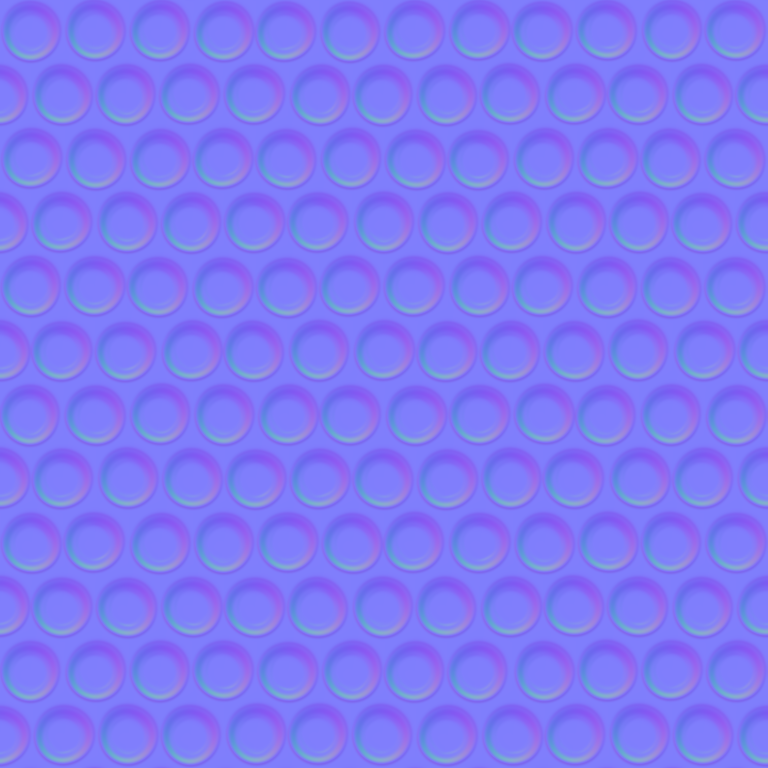
This texture map is drawn by a Shadertoy shader. Its source:

```glsl
const float REPEATS = 12.0;
const vec3 FLAT_COLOR = vec3(0.50, 0.495, 0.99);

float hash(vec2 p, float seed) {
    return fract(sin(dot(p, vec2(127.1, 311.7)) + seed * 74.7) * 43758.545);
}

float bell(float x, float center, float width) {
    float t = (x - center) / width;
    return exp(-t * t);
}

vec2 rotate(vec2 v, float angle) {
    float c = cos(angle), s = sin(angle);
    return vec2(c * v.x - s * v.y, s * v.x + c * v.y);
}

// Center of a stud: odd rows are shifted by half a cell, all are jittered
vec2 studCenter(vec2 cell, vec2 id) {
    float shift = 0.5 * mod(id.y, 2.0);
    vec2 jitter = vec2(hash(id, 1.0), hash(id, 2.0)) - 0.5;
    return cell + vec2(shift - 0.015, 0.515) + jitter * vec2(0.05, 0.03);
}

// xy: surface tilt, z: loss of blue
vec3 studRelief(vec2 d, vec2 id) {
    float r = max(length(d), 1e-4);
    vec2 dir = d / r;
    float angle = atan(d.y, d.x);
    float phase = 6.2832 * hash(id, 3.0);
    float facing = 0.5 - 0.5 * dot(dir, vec2(0.3, 0.954));

    // Slightly uneven outline
    float wobble = 0.006 * sin(2.0 * angle + phase) + 0.004 * sin(3.0 * angle - 2.0 * phase);
    float q = r + wobble;

    // Rounded shoulder: broad on top, narrow and steep on the lower side
    float shoulder = mix(0.23, 0.48, facing * facing)
                   * bell(q, mix(0.365, 0.395, facing), mix(0.098, 0.044, facing));

    // Groove around the foot, fading out at the top
    float foot = bell(q, 0.46, 0.028);
    float groove = 0.13 * smoothstep(0.1, 0.8, facing) * foot;

    // Inner step with a worn crescent near the bottom
    float worn = 0.7 + 0.3 * sin(3.0 * angle + phase);
    float stepEdge = 0.06 * worn * bell(r - wobble, 0.27, 0.03);
    float crescentAngle = -1.35 + 0.7 * (hash(id, 4.0) - 0.5);
    float along = 1.0 - dot(dir, vec2(cos(crescentAngle), sin(crescentAngle)));
    float crescent = mix(0.05, 0.15, hash(id, 5.0))
                   * exp(-along * 7.0) * bell(r + 2.0 * wobble, 0.28, 0.024);

    float slope = shoulder - groove + stepEdge + crescent;
    vec2 tilt = rotate(dir, 0.17) * slope * vec2(0.8, 1.0);

    // Extra upward lean on the right flank and along the foot
    tilt.y += 0.22 * shoulder * (1.0 + dir.x) + 0.09 * foot;
    return vec3(tilt, abs(slope) * mix(0.18, 0.40, facing) + 0.02 * foot);
}

void mainImage(out vec4 fragColor, in vec2 fragCoord) {
    vec2 p = fragCoord / iResolution.xy * REPEATS;
    vec2 base = floor(p);
    vec3 relief = vec3(0.0);

    // Add up neighboring studs; wrapped ids keep the edges continuous
    for (int y = -1; y <= 1; y++) {
        for (int x = -1; x <= 1; x++) {
            vec2 cell = base + vec2(x, y);
            vec2 id = mod(cell, REPEATS);
            relief += studRelief(p - studCenter(cell, id), id);
        }
    }

    // Encode the tilt with green pointing down
    vec3 color = FLAT_COLOR + vec3(0.5 * relief.x, -0.5 * relief.y, -relief.z);
    fragColor = vec4(clamp(color, 0.0, 1.0), 1.0);
}
```
